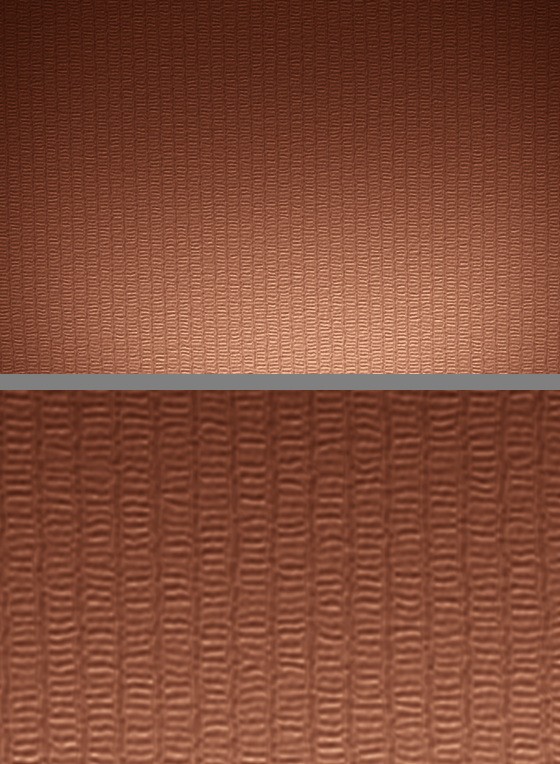
Top, the full canvas; bottom, a detail of the centre.
A Shadertoy shader for this texture:

```glsl
// Copper embossed wallpaper: 44 upright columns of short, uneven horizontal rungs,
// separated by grainy seams. A height field is shaded by finite differences
// under a warm pool of light that rises from the lower edge.

const float TAU = 6.2831853;
const vec2 REPEATS = vec2(44.0, 104.0);

float hash(vec2 p) {
    vec3 q = fract(p.xyx * vec3(0.1031, 0.1030, 0.0973));
    q += dot(q, q.yzx + 33.33);
    return fract((q.x + q.y) * q.z);
}

float noise(vec2 p) {
    vec2 cell = floor(p), f = fract(p);
    f = f * f * (3.0 - 2.0 * f);
    return mix(mix(hash(cell), hash(cell + vec2(1, 0)), f.x),
               mix(hash(cell + vec2(0, 1)), hash(cell + vec2(1, 1)), f.x), f.y);
}

// Column coordinate: a slight lean toward the left, slow bends and a ragged edge
float columnAt(vec2 uv) {
    return uv.x * REPEATS.x
         + 0.8 * (1.0 - uv.x) * uv.y
         + 0.20 * (noise(uv * vec2(6.0, 5.0)) - 0.5)
         + 0.14 * (noise(uv * vec2(90.0, 110.0)) - 0.5);
}

float height(vec2 uv) {
    float column = columnAt(uv);
    float side = abs(fract(column) - 0.5);
    float panel = 1.0 - smoothstep(0.24, 0.38, side);

    // Rungs shift per column, waver a little and vary in strength
    float row = uv.y * REPEATS.y + hash(vec2(floor(column), 7.0))
              + 0.4 * noise(vec2(column * 2.5, uv.y * 60.0));
    float strength = mix(0.5, 1.1, hash(vec2(floor(column), floor(row))));
    float rung = pow(0.5 - 0.5 * cos(TAU * row), 1.3) * strength;

    // Fine ridges border each seam
    float ridge = 1.0 - smoothstep(0.0, 0.09, abs(side - 0.38));
    float grain = noise(uv * vec2(300.0, 230.0));
    return panel * rung + 0.2 * ridge + mix(0.9, 0.6, panel) * grain;
}

void mainImage(out vec4 fragColor, in vec2 fragCoord) {
    vec2 uv = fragCoord / iResolution.xy;

    // Pool of light, with darker upper corners
    vec2 fromLamp = (uv - vec2(0.62, -0.05)) * vec2(0.8, 1.0);
    float light = 0.285 + 0.54 * exp(-2.6 * dot(fromLamp, fromLamp));
    light *= 1.0 - 0.25 * smoothstep(0.35, 0.75, length((uv - 0.5) * vec2(1.0, 0.75)));

    // Slopes facing the lamp brighten; their far sides fall into shade
    vec2 reach = vec2(-0.0006, 0.0023);
    float relief = height(uv + reach) - height(uv - reach);
    float side = abs(fract(columnAt(uv)) - 0.5);
    float seam = smoothstep(0.38, 0.48, side);
    float tone = light * (0.99 + 0.22 * relief - 0.08 * seam);
    tone += 0.06 * light * pow(max(relief, 0.0), 2.0);
    tone += 0.03 * (noise(uv * vec2(400.0, 267.0)) - 0.5);
    tone = clamp(tone, 0.12, 0.95);

    // Copper ramp: green and blue rise faster toward the highlights
    vec3 copper = vec3(tone,
                       -0.016 + tone * (0.33 + 0.50 * tone),
                       -0.031 + tone * (0.205 + 0.496 * tone));
    fragColor = vec4(clamp(copper, 0.0, 1.0), 1.0);
}
```
